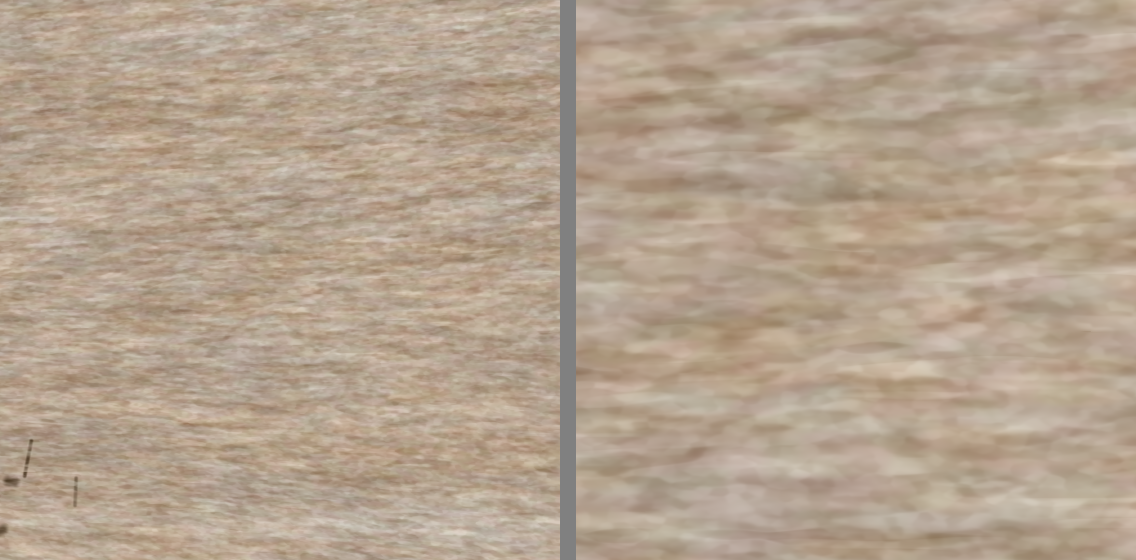
Left: the whole. Right: its middle third, enlarged.
Give the GLSL for this texture, as a Shadertoy shader.

```glsl
// Pale, weathered wood with short, nearly horizontal fibres.
// Stretched layers of smooth cellular noise set the tone and the warmth;
// two chalky bands and a few dark nicks lie across the lower part.

float hash(vec2 p, float seed) {
    vec3 q = fract(vec3(p.xyx) * 0.1031 + seed * 0.137);
    q += dot(q, q.yzx + 33.33);
    return fract((q.x + q.y) * q.z);
}

// Blend of random cell values around jittered centres, spread close to 1
float cells(vec2 p, float seed) {
    vec2 id = floor(p), f = fract(p);
    float total = 0.0, weights = 0.0;
    for (int y = -1; y <= 1; y++) {
        for (int x = -1; x <= 1; x++) {
            vec2 cell = vec2(x, y);
            vec2 key = id + cell + 200.0;
            vec2 d = cell + vec2(hash(key, seed), hash(key, seed + 1.0)) - f;
            float w = exp(-5.0 * dot(d, d));
            total += w * hash(key, seed + 2.0);
            weights += w;
        }
    }
    return (total / weights - 0.5) * 4.0;
}

// Soft-edged stroke from a to b
float stroke(vec2 p, vec2 a, vec2 b, float radius) {
    vec2 ab = b - a;
    float t = clamp(dot(p - a, ab) / dot(ab, ab), 0.0, 1.0);
    return 1.0 - smoothstep(radius * 0.2, radius * 1.8, length(p - a - ab * t));
}

void mainImage(out vec4 fragColor, in vec2 fragCoord) {
    vec2 p = fragCoord / iResolution.y;

    // Grain rises to the right at the top and falls at the bottom
    float slope = mix(-0.08, 0.05, smoothstep(0.0, 0.7, p.y));
    vec2 g = p;
    g.y -= slope * (p.x - 0.5);
    g.y += 0.002 * sin(p.x * 9.0 + p.y * 14.0) + 0.001 * sin(p.x * 23.0 - p.y * 31.0);

    // Tone: broad patches, long streaks, short flecks, fine fibres, grit
    float fleck = cells(g * vec2(22.0, 105.0), 6.0);
    float fibre = cells(g * vec2(52.0, 185.0), 9.0);
    float grit = cells(g * vec2(125.0, 240.0), 21.0);
    float tone = 0.33 * cells(g * vec2(3.5, 14.0), 0.0)
               + 0.38 * cells(g * vec2(7.0, 75.0), 3.0)
               + 0.50 * fleck + 0.60 * fibre + 0.36 * grit;

    // Sparse dark pores and thin pale threads
    float pore = smoothstep(1.0, 1.8, cells(g * vec2(27.0, 120.0), 24.0));
    float thread = smoothstep(1.0, 1.8, cells(g * vec2(16.0, 170.0), 27.0));
    tone += 0.9 * thread - 1.0 * pore;

    // Chalky bands: one slanting out from the left, one along the bottom
    float slant = exp(-pow((p.y - 0.295 + 0.1 * p.x) / 0.011, 2.0));
    float level = exp(-pow((p.y - 0.075 + 0.02 * p.x) / 0.018, 2.0));
    tone += 1.2 * slant * (1.0 - smoothstep(0.3, 0.6, p.x)) + 1.0 * level - 0.02;

    // Warmth shifts between tan and grey, tint between pink and green
    float warmth = 0.6 * cells(g * vec2(20.0, 80.0), 12.0)
                 + 0.45 * cells(g * vec2(4.0, 11.0), 15.0) - 0.5 * level;
    float tint = cells(g * vec2(45.0, 110.0), 18.0);
    vec3 wood = vec3(0.708, 0.637, 0.562)
              + tone * vec3(0.042, 0.050, 0.056)
              + warmth * vec3(0.012, -0.002, -0.017)
              + tint * vec3(0.005, -0.005, 0.003);

    // Dark nicks near the lower left
    float nick = 0.75 * stroke(p, vec2(0.044, 0.150), vec2(0.056, 0.213), 0.003);
    nick = max(nick, 0.9 * stroke(p, vec2(0.014, 0.141), vec2(0.027, 0.138), 0.007));
    nick = max(nick, 0.5 * stroke(p, vec2(0.134, 0.098), vec2(0.136, 0.146), 0.003));
    nick = max(nick, 0.7 * stroke(p, vec2(-0.004, 0.050), vec2(0.006, 0.055), 0.007));
    nick *= clamp(0.8 - 0.25 * fibre, 0.3, 1.0);
    wood = mix(wood, vec3(0.25, 0.18, 0.10), nick);

    fragColor = vec4(clamp(wood, 0.0, 1.0), 1.0);
}
```
